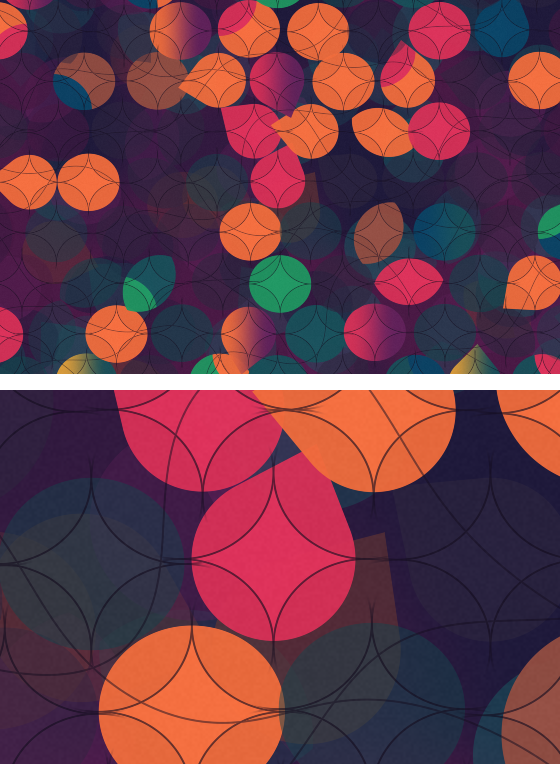
Top: the whole. Bottom: its middle third, enlarged.
This pattern is drawn by a WebGL 2 fragment shader. Its source:

```glsl
#version 300 es
precision highp float;
// Staggered rows of flat discs, drops and lenses over dark translucent petals.
// Hashes choose each cell's colour, shape, second tone and gradient;
// thin four-arc stars and long wavy strands are inked over everything.

#define CELL vec2(0.172, 0.135)     // lattice spacing, canvas height = 1
#define ORIGIN vec2(0.152, 0.109)   // centre of cell (0, 0)
#define RADIUS 0.083
#define SQUASH 1.08                 // discs are slightly wider than tall
#define JITTER 0.014
#define LINE_HALF 0.0009
#define INK_ALPHA 0.62
#define GRAIN 0.018
#define SEED 17.0

out vec4 fragColor;
uniform vec2 u_resolution;

const vec3 NAVY   = vec3(0.12, 0.10, 0.23);
const vec3 PLUM   = vec3(0.29, 0.10, 0.27);
const vec3 SLATE  = vec3(0.19, 0.16, 0.26);
const vec3 TEAL   = vec3(0.10, 0.33, 0.37);
const vec3 BLUE   = vec3(0.04, 0.28, 0.42);
const vec3 GREEN  = vec3(0.13, 0.62, 0.40);
const vec3 ORANGE = vec3(1.00, 0.45, 0.25);
const vec3 AMBER  = vec3(0.93, 0.66, 0.24);
const vec3 PINK   = vec3(0.90, 0.20, 0.36);
const vec3 BROWN  = vec3(0.61, 0.32, 0.27);
const vec3 INK    = vec3(0.08, 0.05, 0.12);

float hash(vec2 c, float k) {
  vec3 q = fract(vec3(c, k + SEED) * vec3(0.1031, 0.1130, 0.0973));
  q += dot(q, q.yzx + 33.33);
  return fract((q.x + q.y) * q.z);
}

float noise(vec2 p) {
  vec2 i = floor(p), f = fract(p);
  f = f * f * (3.0 - 2.0 * f);
  return mix(mix(hash(i, 0.0), hash(i + vec2(1, 0), 0.0), f.x),
             mix(hash(i + vec2(0, 1), 0.0), hash(i + 1.0, 0.0), f.x), f.y);
}

vec2 turn(vec2 p, float a) {
  return mat2(cos(a), sin(a), -sin(a), cos(a)) * p;
}

// Distance to a circle with a pointed tip above it.
float drop(vec2 p, float r) {
  const vec2 n = vec2(0.745, 0.667);
  p.x = abs(p.x);
  float k = dot(p, vec2(-n.y, n.x));
  if (k < 0.0) return length(p) - r;
  if (k > n.x * 1.5 * r) return length(p - vec2(0.0, 1.5 * r));
  return dot(p, n) - r;
}

float shape(vec2 p, float r, float kind, float angle) {
  if (kind < 0.68) return length(p * vec2(1.0, SQUASH)) - r;
  p = turn(p, angle);
  if (kind < 0.86) return drop(p, 0.88 * r);
  return length(vec2(p.x, abs(p.y) + 0.45 * r)) - 1.2 * r;
}

vec3 brightTone(float h) {
  return h < 0.31 ? ORANGE : h < 0.60 ? PINK : h < 0.72 ? GREEN :
         h < 0.83 ? BROWN : h < 0.92 ? TEAL : BLUE;
}

float cover(float d, float px) { return 1.0 - smoothstep(-0.6 * px, 0.6 * px, d); }

// Wavy strand family, one line per unit of v.
float strand(float v, float px) {
  float slope = length(vec2(dFdx(v), dFdy(v))) / px;
  return cover(abs(fract(v) - 0.5) / max(slope, 1e-3) - LINE_HALF, px);
}

void main() {
  float px = 1.0 / u_resolution.y;
  vec2 p = gl_FragCoord.xy * px;
  vec2 base = floor((p - ORIGIN) / CELL + 0.5);

  // Ground: navy above, plum below, in soft patches
  float warm = smoothstep(0.35, 1.0, noise(p * 5.0) + 0.55 - 0.6 * p.y);
  vec3 col = mix(NAVY, PLUM, warm);
  float ink = 0.0;

  // Pass 0 lays the petals, pass 1 the discs
  for (int pass = 0; pass < 2; pass++)
  for (int j = -3; j <= 3; j++)
  for (int i = -2; i <= 2; i++) {
    vec2 id = base + vec2(i, j);
    vec2 shift = vec2(hash(id, 1.0), hash(id, 2.0)) - 0.5;
    vec2 centre = ORIGIN + CELL * (id + vec2(0.5 * mod(id.y, 2.0), 0.0));
    vec2 q = p - centre - shift * JITTER * vec2(2.0, 0.6);
    float pick = hash(id, 3.0), angle = 6.2832 * hash(id, 4.0);

    if (pass == 0) {
      float d = shape(q - shift * CELL, RADIUS * 1.15, 0.55 + 0.45 * hash(id, 5.0), angle);
      vec3 tone = pick < 0.36 ? TEAL : pick < 0.60 ? PLUM * 1.25 : pick < 0.74 ? BROWN * 0.7 : NAVY;
      col = mix(col, tone, cover(d, px) * (0.25 + 0.35 * hash(id, 6.0)));
      continue;
    }

    // Disc colour, with an optional gradient or a second tone past an arc
    bool bright = pick < 0.42;
    float h = hash(id, 7.0), style = hash(id, 8.0);
    vec3 tone = bright ? brightTone(h) : h < 0.36 ? TEAL * 0.85 : h < 0.54 ? PLUM : SLATE;
    vec2 e = q * vec2(1.0, SQUASH) / RADIUS;
    vec2 corner = sign(shift + 1e-4);
    float cut = cover((length(e - corner) - 1.25) * RADIUS, px);
    if (bright && style < 0.24)
      tone = mix(h < 0.72 && h > 0.60 ? AMBER : tone, h < 0.60 ? PLUM * 1.4 : TEAL, smoothstep(-0.8, 0.7, e.x));
    else if (bright && style < 0.46)
      tone = mix(tone, brightTone(hash(id, 9.0)), cut);
    float star = (length(abs(e) - 1.0) - 1.0) * RADIUS;
    tone *= 1.0 - 0.06 * cover(star, px);
    float alpha = bright ? 0.95 : 0.35 + 0.3 * style;
    col = mix(col, tone, cover(shape(q, RADIUS, hash(id, 10.0), angle), px) * alpha);

    // Star arcs run a little beyond the disc
    float reach = 1.0 - smoothstep(1.0, 1.35, length(e));
    ink = max(ink, cover(abs(star) - LINE_HALF, px) * reach);
  }

  // Long strands, then ink and grain
  vec2 s = (p - ORIGIN) / CELL;
  float bend = 0.22 * sin(s.x * 2.1 + s.y) + 0.15 * sin(s.y * 1.7 - s.x * 0.8);
  ink = max(ink, 0.8 * max(strand(0.5 * s.y + 0.4 * s.x + bend, px), strand(0.5 * s.y - 0.4 * s.x + bend, px)));
  col = mix(col, INK, ink * INK_ALPHA);
  col += GRAIN * (noise(p * 420.0) - 0.5);
  fragColor = vec4(clamp(col, 0.0, 1.0), 1.0);
}
```
